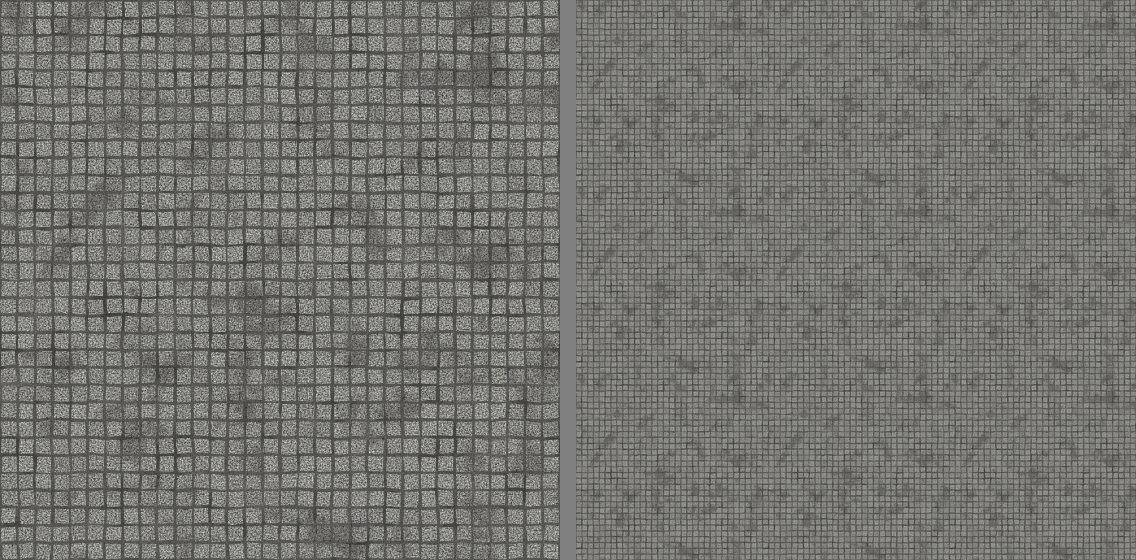
Left: one tile. Right: repeated 3 by 3.
Write a Shadertoy shader that draws this texture.

```glsl
const float STONES = 32.0;         // repeats across and down
const float HALF_SIZE = 0.418;     // half width of a stone, in cells
const float CORNER = 0.05;         // corner radius, in cells
const float SHIFT = 0.035;         // random offset of a stone
const float TILT = 0.085;          // random slant of each pair of sides
const float SIZE_VARIATION = 0.02;
const float WAVINESS = 0.10;       // wander of the rows, in cells
const float EDGE_SOFTNESS = 0.025;
const float STONE_GRAIN = 0.30;
const float JOINT_GRAIN = 0.07;
const float TONE_VARIATION = 0.05;
const float STAIN_STRENGTH = 0.62;

const vec3 STONE_COLOR = vec3(0.535, 0.535, 0.515);
const vec3 JOINT_COLOR = vec3(0.335, 0.330, 0.315);
const vec3 GRIME_COLOR = vec3(0.335, 0.332, 0.325);
const vec3 DUST_COLOR = vec3(0.420, 0.415, 0.395);

// Three random values from 0 to 1 for an integer cell
vec3 hash3(vec2 cell, int seed) {
    uvec3 v = uvec3(ivec3(ivec2(cell), seed)) * 1664525u + 1013904223u;
    for (int i = 0; i < 2; i++) {
        v.x += v.y * v.z;
        v.y += v.z * v.x;
        v.z += v.x * v.y;
        v ^= v >> 16u;
    }
    return vec3(v >> 16u) / 65535.0;
}

float cornerSlope(vec2 cell, vec2 offset, vec2 local, float period, int seed) {
    float angle = 6.28319 * hash3(mod(cell + offset, period), seed).x;
    return dot(vec2(cos(angle), sin(angle)), local - offset);
}

// Gradient noise that wraps after a whole number of cells
float gradientNoise(vec2 uv, float period, int seed) {
    vec2 p = uv * period;
    vec2 cell = floor(p), f = p - cell;
    vec2 blend = f * f * f * (f * (f * 6.0 - 15.0) + 10.0);
    float low = mix(cornerSlope(cell, vec2(0, 0), f, period, seed),
                    cornerSlope(cell, vec2(1, 0), f, period, seed), blend.x);
    float high = mix(cornerSlope(cell, vec2(0, 1), f, period, seed),
                     cornerSlope(cell, vec2(1, 1), f, period, seed), blend.x);
    return mix(low, high, blend.y);
}

float fractalNoise(vec2 uv, float period, int seed) {
    float sum = 0.0, weight = 1.0;
    for (int i = 0; i < 5; i++) {
        sum += weight * gradientNoise(uv, period, seed + i);
        period *= 2.0;
        weight *= 0.65;
    }
    return sum;
}

float roundedBox(vec2 p, vec2 halfSize, float radius) {
    vec2 q = abs(p) - halfSize + radius;
    return length(max(q, 0.0)) + min(max(q.x, q.y), 0.0) - radius;
}

void mainImage(out vec4 fragColor, in vec2 fragCoord) {
    vec2 uv = fragCoord / iResolution.xy;

    // Grid with gently wandering rows and columns
    vec2 wander = vec2(gradientNoise(uv, 16.0, 1), gradientNoise(uv, 16.0, 2));
    vec2 grid = uv * STONES + WAVINESS * wander;
    vec2 id = mod(floor(grid), STONES);
    vec3 place = hash3(id, 3) - 0.5;
    vec3 shape = hash3(id, 4) - 0.5;

    // One crooked stone in each cell
    vec2 p = fract(grid) - 0.5 - 2.0 * SHIFT * place.xy;
    vec2 slant = TILT * (place.z + vec2(0.7, -0.7) * shape.x) * 1.4;
    p += vec2(slant.x, -slant.y) * p.yx;
    vec2 halfSize = HALF_SIZE + 2.0 * SIZE_VARIATION * shape.yz;
    float edge = roundedBox(p, halfSize, CORNER);
    edge += 0.025 * gradientNoise(uv, 128.0, 5);
    float pixel = STONES / min(iResolution.x, iResolution.y);
    float soft = max(EDGE_SOFTNESS, 0.6 * pixel);
    float stoneMask = 1.0 - smoothstep(-soft, soft, edge);

    // Speckled granite
    float grain = gradientNoise(uv, 293.0, 6) + gradientNoise(uv, 431.0, 7);
    float tone = TONE_VARIATION * (hash3(id, 8).x - 0.5);
    vec3 stone = STONE_COLOR + tone + STONE_GRAIN * grain;

    // Sandy joints, darker in places
    float patches = fractalNoise(uv, 12.0, 20);
    vec3 joint = JOINT_COLOR + JOINT_GRAIN * grain;
    joint *= 1.0 - 0.22 * smoothstep(0.05, 0.55, patches);
    vec3 color = mix(joint, stone, stoneMask);

    // Grime over stones and pale dust over joints
    float blotches = fractalNoise(uv, 10.0, 30);
    float stain = STAIN_STRENGTH * smoothstep(0.02, 0.65, blotches);
    color = mix(color, GRIME_COLOR + 0.12 * grain, stain * stoneMask);
    float dust = 0.5 * smoothstep(0.1, 0.7, -patches);
    color = mix(color, DUST_COLOR + 0.12 * grain, dust * (1.0 - 0.6 * stoneMask));

    // Small dark pits gathered in the stains
    float pits = smoothstep(0.30, 0.50, gradientNoise(uv, 160.0, 40));
    color *= 1.0 - 0.30 * pits * smoothstep(0.0, 0.5, blotches);

    fragColor = vec4(clamp(color, 0.0, 1.0), 1.0);
}
```
